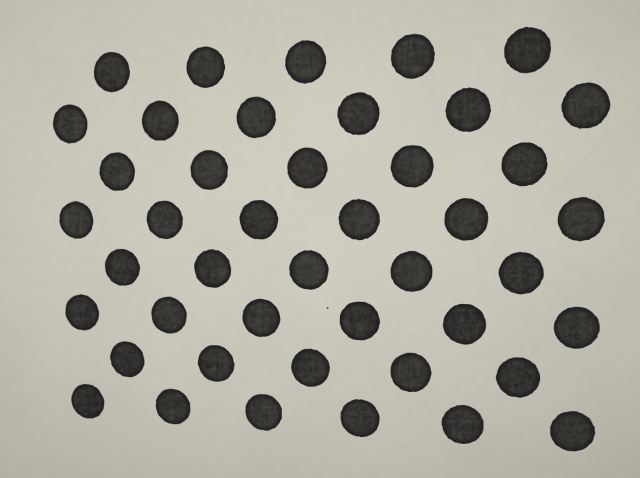
Give the GLSL for this pattern, as a Shadertoy shader.

```glsl
#define GRID_SIZE vec2(10.0, 7.0)
#define DOT_RADIUS 0.394
#define EDGE_WOBBLE 0.016
#define PAPER_COLOR vec3(0.812, 0.802, 0.752)
#define INK_DARK vec3(0.135, 0.127, 0.127)
#define INK_WORN vec3(0.255, 0.250, 0.232)
#define LIGHT_CENTER vec2(-0.05, 0.12)
#define LIGHT_FALLOFF 0.25
#define GRAIN_FREQ 210.0

// Perspective of the sheet: grid units to centred canvas units
const mat3 GRID_TO_CANVAS = mat3(
    0.10476, -0.00048, -0.01623,
    -0.00136, 0.10556, -0.01044,
    -0.02421, -0.01264, 1.0);

float hash(vec2 p) {
    vec3 a = fract(p.xyx * vec3(0.1031, 0.1030, 0.0973));
    a += dot(a, a.yzx + 33.33);
    return fract((a.x + a.y) * a.z);
}

float noise(vec2 p) {
    vec2 i = floor(p), f = fract(p);
    f = f * f * (3.0 - 2.0 * f);
    float low = mix(hash(i), hash(i + vec2(1.0, 0.0)), f.x);
    float high = mix(hash(i + vec2(0.0, 1.0)), hash(i + 1.0), f.x);
    return mix(low, high, f.y);
}

float segmentDistance(vec2 p, vec2 a, vec2 b) {
    vec2 ab = b - a;
    return length(p - a - ab * clamp(dot(p - a, ab) / dot(ab, ab), 0.0, 1.0));
}

// Sheet lit from above, with faint mottling, a crease and a speck
vec3 paper(vec2 p, float falloff, float pixel) {
    vec2 q = p + 4.0;
    float shade = 1.0 - LIGHT_FALLOFF * falloff;
    shade += 0.016 * (noise(q * 9.0) - 0.5) + 0.012 * (noise(q * 90.0) - 0.5);
    float crease = segmentDistance(p, vec2(0.463, 0.064), vec2(0.603, 0.221));
    shade -= 0.015 * (1.0 - smoothstep(0.0, 0.003 + pixel, crease));
    float speck = length(p - vec2(0.0157, -0.1446)) - 0.0018;
    return PAPER_COLOR * shade * (1.0 - 0.65 * smoothstep(pixel, -pixel, speck));
}

// Toner with a dark rim, woven streaks and wear that differs per dot
vec3 ink(vec2 p, vec2 cell, float depth, float falloff) {
    vec2 q = (p + 4.0) * GRAIN_FREQ;
    float grain = noise(q) - 0.5;
    float weave = noise(q * vec2(0.8, 0.12)) + noise(q * vec2(0.12, 0.8)) - 1.0;
    float wear = 0.72 - 0.45 * falloff + 0.25 * (hash(cell + 7.0) - 0.5);
    wear += 0.5 * grain + 0.3 * weave;
    wear *= smoothstep(0.0, 0.13, depth);
    return mix(INK_DARK, INK_WORN, clamp(wear, 0.0, 1.0));
}

void mainImage(out vec4 fragColor, in vec2 fragCoord) {
    float pixel = 1.0 / iResolution.y;
    vec2 p = (fragCoord - 0.5 * iResolution.xy) * pixel;
    vec3 h = inverse(GRID_TO_CANVAS) * vec3(p, 1.0);
    vec2 grid = h.xy / h.z + 0.5 * GRID_SIZE;

    // Dots sit on every other cell, inside the grid only
    vec2 cell = round(grid);
    bool inside = cell == clamp(cell, vec2(0.0), GRID_SIZE);
    bool filled = inside && mod(cell.x + cell.y, 2.0) < 0.5;
    float wobble = EDGE_WOBBLE * (noise((p + 4.0) * 160.0) - 0.5);
    float dist = length(grid - cell) - DOT_RADIUS - wobble;

    float soft = 0.75 * max(fwidth(grid.x), fwidth(grid.y));
    float mask = filled ? smoothstep(soft, -soft, dist) : 0.0;

    vec2 fromLight = p - LIGHT_CENTER;
    float falloff = dot(fromLight * fromLight, vec2(0.5, 1.0));
    vec3 color = mix(paper(p, falloff, pixel), ink(p, cell, -dist, falloff), mask);
    fragColor = vec4(color, 1.0);
}
```
